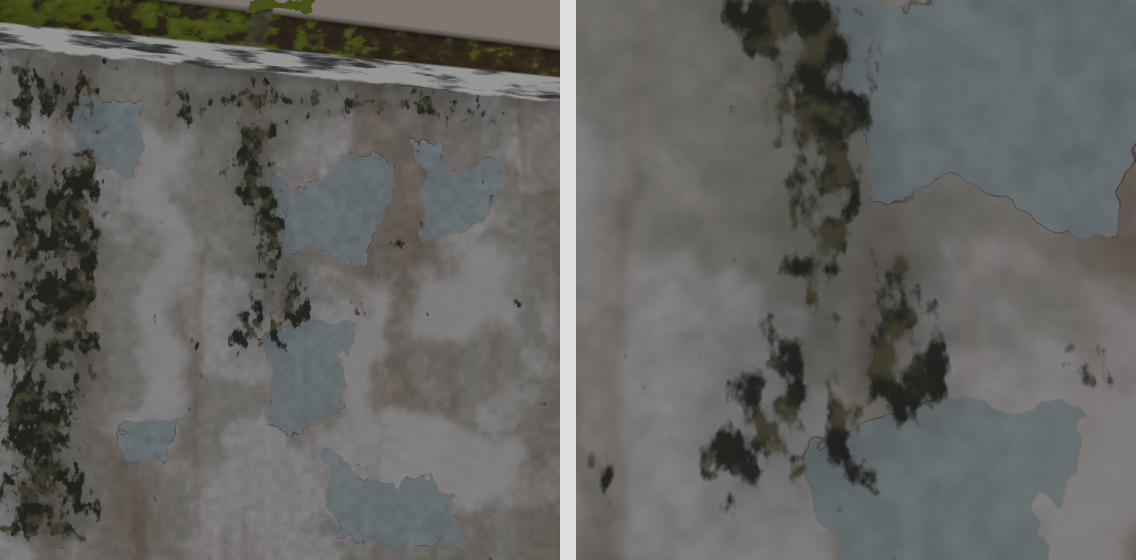
Left: the whole. Right: its middle third, enlarged.
This texture is drawn by a Shadertoy shader. Its source:

```glsl
// A weathered, sloping garden wall: peeling grey plaster, blue-grey paint flakes,
// rain stains and dark mould, with a pale coping and a strip of ground behind.
// Soft boxes lay out the large areas; warped fractal noise makes their ragged edges.

const vec3 PLASTER = vec3(0.415, 0.405, 0.390);
const vec3 PALE    = vec3(0.510, 0.500, 0.505);
const vec3 PAINT   = vec3(0.385, 0.420, 0.435);
const vec3 BROWN   = vec3(0.330, 0.285, 0.245);
const vec3 MOULD   = vec3(0.110, 0.113, 0.100);
const vec3 OLIVE   = vec3(0.235, 0.225, 0.165);
const vec3 COPING  = vec3(0.580, 0.590, 0.580);
const vec3 SOIL    = vec3(0.190, 0.155, 0.110);
const vec3 GRASS   = vec3(0.240, 0.270, 0.090);
const vec3 ROAD    = vec3(0.490, 0.460, 0.430);
const float SLOPE = 0.098;
const float EDGE = 0.003;

// Areas as centre x, centre y, half width, half height
const vec4 MOULD_AREAS[7] = vec4[7](
    vec4(0.09, 0.52, 0.080, 0.20), vec4(0.09, 0.20, 0.070, 0.17),
    vec4(0.47, 0.58, 0.035, 0.20), vec4(0.45, 0.825, 0.130, 0.025),
    vec4(0.75, 0.805, 0.130, 0.020), vec4(0.10, 0.84, 0.080, 0.06),
    vec4(0.53, 0.48, 0.030, 0.06));
const vec4 PALE_AREAS[5] = vec4[5](
    vec4(0.29, 0.48, 0.035, 0.22), vec4(0.65, 0.33, 0.030, 0.18),
    vec4(0.83, 0.46, 0.100, 0.06), vec4(0.82, 0.18, 0.130, 0.06),
    vec4(0.30, 0.73, 0.040, 0.06));
const vec4 PAINT_AREAS[6] = vec4[6](
    vec4(0.58, 0.62, 0.080, 0.07), vec4(0.83, 0.65, 0.080, 0.07),
    vec4(0.57, 0.32, 0.060, 0.09), vec4(0.70, 0.09, 0.120, 0.05),
    vec4(0.29, 0.23, 0.040, 0.04), vec4(0.22, 0.75, 0.040, 0.08));

float hash(vec2 p) {
    vec3 q = fract(vec3(p.xyx) * 0.1031);
    q += dot(q, q.yzx + 33.33);
    return fract((q.x + q.y) * q.z);
}

float noise(vec2 p) {
    vec2 i = floor(p), f = fract(p);
    f = f * f * (3.0 - 2.0 * f);
    return mix(mix(hash(i), hash(i + vec2(1, 0)), f.x),
               mix(hash(i + vec2(0, 1)), hash(i + vec2(1, 1)), f.x), f.y);
}

float fbm(vec2 p) {
    float sum = 0.0, gain = 0.5;
    for (int i = 0; i < 5; i++) {
        sum += gain * noise(p);
        p = mat2(1.6, 1.2, -1.2, 1.6) * p + 17.3;
        gain *= 0.5;
    }
    return sum / 0.97;
}

float softBox(vec2 p, vec4 area, float feather) {
    vec2 d = abs(p - area.xy) - area.zw;
    float dist = length(max(d, 0.0)) + min(max(d.x, d.y), 0.0);
    return 1.0 - smoothstep(-feather, feather, dist);
}

vec3 wallColor(vec2 p) {
    vec2 warp = vec2(fbm(p * 9.0), fbm(p * 9.0 + 41.0)) - 0.5;
    vec2 q = p + 0.14 * warp;
    float pale = 0.0, paint = 0.0, mould = 0.0;
    for (int i = 0; i < 5; i++) pale = max(pale, softBox(q, PALE_AREAS[i], 0.022));
    for (int i = 0; i < 6; i++) paint = max(paint, softBox(q, PAINT_AREAS[i], 0.035));
    for (int i = 0; i < 7; i++) mould = max(mould, softBox(p + 0.09 * warp, MOULD_AREAS[i], 0.05));

    // Mottled plaster with vertical rain stains
    float patches = fbm(q * 7.0 + 5.0);
    float streaks = fbm(p * vec2(20.0, 2.5) + 9.0);
    float grain = fbm(p * 75.0);
    vec3 col = mix(PLASTER, PALE, 0.75 * smoothstep(0.48, 0.64, patches));
    float stain = max(softBox(q, vec4(0.24, 0.13, 0.04, 0.12), 0.06),
                      softBox(q, vec4(0.72, 0.50, 0.06, 0.28), 0.07));
    col = mix(col, BROWN, 0.55 * stain + 0.35 * smoothstep(0.48, 0.72, streaks));
    col = mix(col, PALE, 0.85 * pale);

    // Paint flakes, with thin dark broken rims
    float flake = 0.75 * paint + fbm(q * 12.0 + 63.0) - 0.87 + 0.16 * (grain - 0.5);
    col = mix(col, PAINT, 0.9 * smoothstep(-0.012, 0.018, flake));
    float rim = smoothstep(0.022, 0.0, abs(flake + 0.015));
    col *= 1.0 - 0.30 * rim * smoothstep(0.45, 0.60, fbm(p * 22.0 + 3.0));
    col *= 1.0 + 0.20 * (grain - 0.5) * (1.0 - 0.7 * pale);

    // Speckled mould, dense in its areas and sparse around them
    float speckle = 0.45 * fbm(p * vec2(24.0, 13.0) + 8.0) + 0.55 * fbm(p * vec2(80.0, 55.0) + 2.0);
    float growth = smoothstep(-0.05, 0.07, 0.24 + 0.33 * mould - speckle);
    vec3 mouldColor = mix(MOULD, OLIVE, smoothstep(0.42, 0.68, fbm(p * 55.0 + 30.0)));
    col = mix(col, col * 0.82, mould);
    return mix(col, mouldColor, 0.92 * growth);
}

vec3 groundColor(vec2 p) {
    float tufts = fbm(p * vec2(45.0, 70.0));
    float grass = smoothstep(0.42, 0.60, tufts + 0.20 - 0.45 * p.x);
    vec3 col = mix(SOIL, GRASS, grass) * (0.65 + 0.7 * tufts);
    float roadEdge = 1.035 - 0.125 * p.x;
    col = mix(col, ROAD, smoothstep(-EDGE, EDGE, p.y - roadEdge));
    col *= 1.0 - 0.35 * smoothstep(0.012, 0.0, abs(p.y - roadEdge));

    // Small trunk and leaves
    float trunk = abs(p.x - 0.46 - 0.20 * (p.y - 0.94)) - 0.018;
    col = mix(col, OLIVE * (0.5 + tufts), smoothstep(EDGE, -EDGE, trunk));
    float leaves = softBox(p, vec4(0.50, 0.99, 0.06, 0.012), 0.02) + fbm(p * 42.0) - 1.15;
    return mix(col, GRASS * 1.15, smoothstep(0.0, 0.06, leaves));
}

void mainImage(out vec4 fragColor, in vec2 fragCoord) {
    vec2 p = fragCoord / iResolution.xy;
    float top = 0.960 - SLOPE * p.x;
    float lip = top - 0.043 + 0.012 * (fbm(p * 30.0) - 0.5);
    vec3 col = wallColor(p);

    // Coping with lengthwise dirt and a soft shadow beneath it
    col *= 1.0 - 0.15 * smoothstep(0.03, 0.0, lip - p.y);
    float dirt = fbm(vec2(p.x * 14.0, (p.y + SLOPE * p.x) * 95.0));
    vec3 coping = COPING * (1.0 - 0.65 * smoothstep(0.46, 0.75, dirt));
    col = mix(col, coping, smoothstep(-EDGE, EDGE, p.y - lip));
    col = mix(col, groundColor(p), smoothstep(-EDGE, EDGE, p.y - top));
    fragColor = vec4(col, 1.0);
}
```
